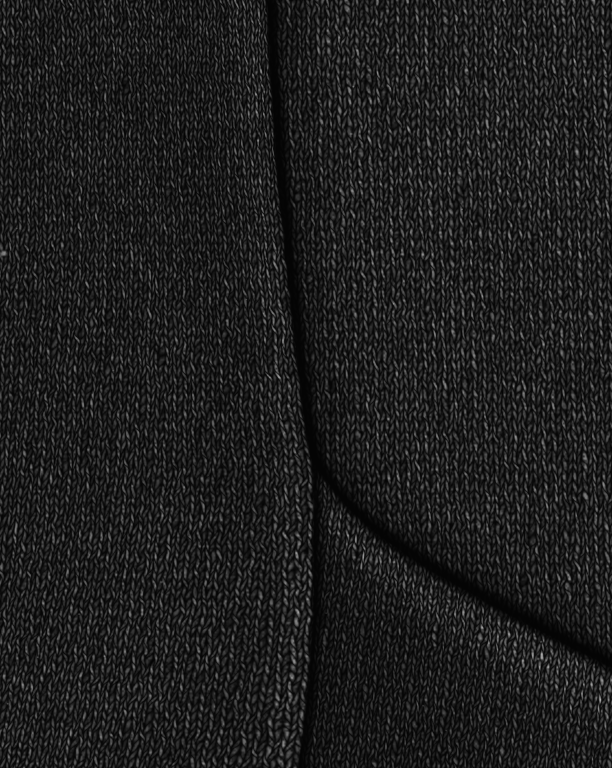
Give the GLSL for this texture, as a WebGL 1 fragment shader.

```glsl
precision highp float;
uniform vec2 u_resolution;

float hash(vec2 p) {
  vec3 h = fract(p.xyx * vec3(0.1031, 0.1030, 0.0973));
  h += dot(h, h.yzx + 33.33);
  return fract((h.x + h.y) * h.z);
}

float noise(vec2 p) {
  vec2 i = floor(p);
  vec2 f = fract(p);
  f = f * f * (3.0 - 2.0 * f);
  float low = mix(hash(i), hash(i + vec2(1.0, 0.0)), f.x);
  float high = mix(hash(i + vec2(0.0, 1.0)), hash(i + 1.0), f.x);
  return mix(low, high, f.y);
}

float cloud(vec2 p) {
  float sum = 0.0;
  float gain = 0.5;
  for (int i = 0; i < 3; i++) {
    sum += gain * noise(p);
    p = p * 2.03 + 17.0;
    gain *= 0.5;
  }
  return sum;
}

// Horizontal place of the long seam at a given height
float longSeam(float y) {
  float u = 1.0 - y;
  float fall = max(u - 0.76, 0.0);
  float upper = 0.347 + 0.045 * u + 0.085 * u * u;
  return min(upper, 0.408 - 0.35 * fall * fall);
}

// Height of the branching seam to the right of the junction
float branchSeam(float x) {
  float d = max(x - 0.406, 0.0);
  return 0.404 - 0.525 * d - 0.070 * (1.0 - exp(-d / 0.055));
}

float bump(float d, float center, float width) {
  float t = (d - center) / width;
  return exp(-t * t);
}

// Columns of paired slanted loops; returns yarn brightness
float knit(vec2 p, vec2 size, float seed) {
  vec2 wobble = vec2(noise(p * 85.0 + seed), noise(p * 85.0 + seed + 40.0)) - 0.5;
  vec2 q = (p + wobble * vec2(0.0045, 0.006)) / size;
  float column = floor(q.x);
  float across = fract(q.x) - 0.5;
  float side = step(0.0, across);
  float row = q.y - abs(across) * 1.6 + side * 0.25 + 0.35 * hash(vec2(column, seed));
  vec2 id = vec2(column * 2.0 + side, floor(row)) + seed;
  vec2 leg = vec2((abs(across) - 0.25) / 0.27, (fract(row) - 0.5) / 0.6);
  float strand = smoothstep(1.05, 0.15, length(leg));
  float tone = mix(0.65, 1.15, hash(id + 7.0)) * mix(1.05, 0.68, side);
  return strand * tone;
}

// Bright fibre ends on a sparse jittered grid
float lint(vec2 p, float cells) {
  vec2 id = floor(p * cells);
  vec2 spot = 0.25 + 0.5 * vec2(hash(id + 3.0), hash(id + 91.0));
  float size = 0.05 + 0.05 * hash(id + 23.0);
  float present = step(0.95, hash(id + 57.0));
  return present * smoothstep(size, 0.0, length(fract(p * cells) - spot));
}

// Wales follow the seam nearby and lean gently far away
vec2 leftFlow(vec2 p, float seam) {
  float u = 1.0 - p.y;
  float near = exp(-max(seam - p.x, 0.0) / 0.2);
  return vec2(p.x - mix(-0.10 * u * u, seam - 0.4, near), p.y);
}

void main() {
  vec2 p = gl_FragCoord.xy / u_resolution.y;
  float edge = 1.2 / u_resolution.y;
  float seam = longSeam(p.y) + 0.002 * (noise(vec2(p.y * 60.0, 4.0)) - 0.5);
  float branch = branchSeam(p.x) + 0.002 * (noise(vec2(p.x * 60.0, 9.0)) - 0.5);
  float side = p.x - seam;
  float rise = (p.y - branch) * 0.84;
  float rightMask = smoothstep(-edge, edge, side);
  float upperMask = smoothstep(-edge, edge, rise);

  // Knitted cloth of the three panels
  float leftYarn = knit(leftFlow(p, seam), vec2(0.0116, 0.0122), 11.0);
  float rightYarn = knit(vec2(p.x + 0.025 * p.y, p.y), vec2(0.0128, 0.0132), 131.0);
  float lowYarn = knit(vec2(p.x - 0.12 * p.y, p.y + 0.2 * p.x), vec2(0.0118, 0.0120), 251.0);

  // Soft light across the folds
  float leftLight = 0.85 + 0.24 * bump(side, -0.022, 0.022) - 0.08 * bump(side, -0.09, 0.05);
  leftLight += 0.07 * smoothstep(0.5, 0.0, p.y);
  leftLight *= mix(0.4, 1.0, smoothstep(0.0, -0.005, side));
  float rightLight = (0.92 + 0.18 * p.y * p.x) * mix(0.64, 1.0, smoothstep(0.0, 0.09, side));
  rightLight *= mix(0.04, 1.0, smoothstep(0.006, 0.022, side));
  rightLight *= mix(0.62, 1.0, smoothstep(0.0, 0.08, rise));
  rightLight *= mix(0.04, 1.0, smoothstep(0.006, 0.024, rise));
  float lowLight = 0.66 + 0.50 * bump(rise, -0.032, 0.028) + 0.16 * smoothstep(0.55, 0.8, p.x);
  lowLight *= mix(0.06, 1.0, smoothstep(0.002, 0.018, side));
  lowLight *= mix(0.78, 1.0, smoothstep(0.0, 0.07, side));
  lowLight *= mix(0.2, 1.0, smoothstep(0.0, -0.010, rise));

  // Panels joined at the seams
  float yarn = mix(leftYarn, mix(lowYarn, rightYarn, upperMask), rightMask);
  float light = mix(leftLight, mix(lowLight, rightLight, upperMask), rightMask);
  light *= 0.94 + 0.12 * cloud(p * 9.0);

  // Fibre grain and stray lint
  float grain = noise(p * 350.0);
  float value = 0.014 + light * (yarn * (0.17 + 0.28 * grain) + 0.045 * grain);
  value += 0.25 * light * lint(p, 32.0);
  value += 0.45 * smoothstep(0.005, 0.001, length(p - vec2(0.005, 0.67)));
  gl_FragColor = vec4(vec3(clamp(value, 0.0, 1.0)), 1.0);
}
```
